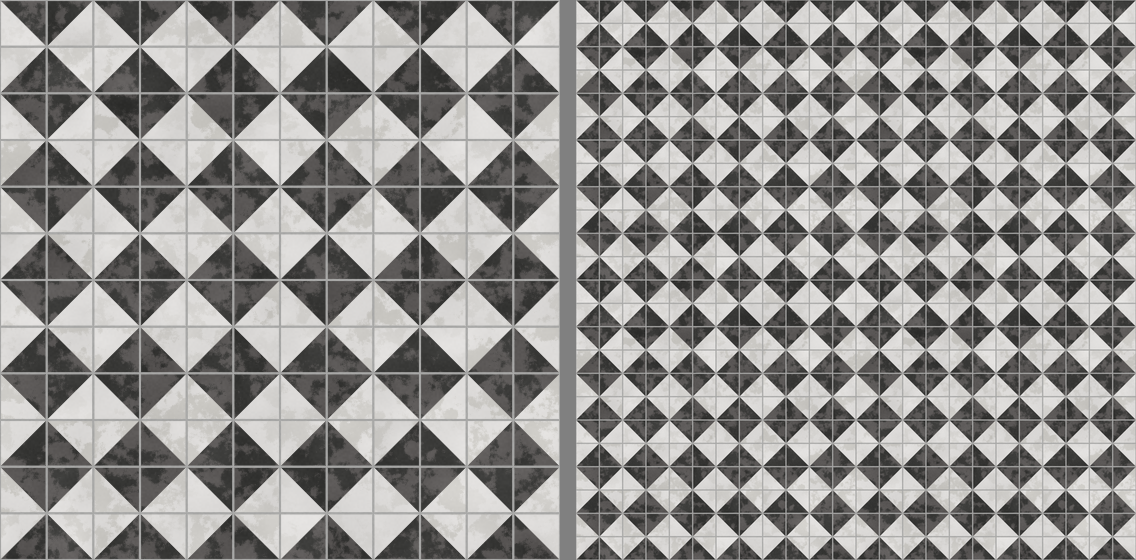
Left: one tile. Right: repeated 2 by 2.
Give the GLSL for this pattern, as a three.js fragment shader.

```glsl
#define TILES 12.0
#define GROUT_HALF 0.024
#define SOFT 0.013
#define PATCH_SCALE 3.2
#define GROUT_COLOR vec3(0.655, 0.655, 0.65)
#define LIGHT_CLEAN vec3(0.862, 0.855, 0.848)
#define LIGHT_WORN vec3(0.765, 0.757, 0.735)
#define DARK_CLEAN vec3(0.215, 0.215, 0.208)
#define DARK_WORN vec3(0.355, 0.343, 0.338)

varying vec2 vUv;

float hash(vec2 p) {
  vec3 q = fract(vec3(p.xyx) * 0.1031);
  q += dot(q, q.yzx + 33.33);
  return fract((q.x + q.y) * q.z);
}

float valueNoise(vec2 p) {
  vec2 i = floor(p);
  vec2 f = fract(p);
  f = f * f * (3.0 - 2.0 * f);
  return mix(mix(hash(i), hash(i + vec2(1.0, 0.0)), f.x),
             mix(hash(i + vec2(0.0, 1.0)), hash(i + 1.0), f.x), f.y);
}

// Rough fractal noise, each octave turned to hide the lattice
float fractalNoise(vec2 p) {
  float sum = 0.0;
  float total = 0.0;
  float amp = 1.0;
  for (int i = 0; i < 5; i++) {
    sum += amp * valueNoise(p);
    total += amp;
    amp *= 0.62;
    p = mat2(1.6, 1.2, -1.2, 1.6) * p + 17.3;
  }
  return sum / total;
}

// Distance to the nearest even number
float evenDistance(float x) {
  return abs(mod(x + 1.0, 2.0) - 1.0);
}

void main() {
  vec2 p = vUv * TILES;
  vec2 cell = mod(floor(p), TILES);
  vec2 local = fract(p);

  // Diamonds two tiles wide, dark where positive
  float diamond = 1.0 - evenDistance(p.x - 1.0) - evenDistance(p.y);
  float dark = smoothstep(-SOFT, SOFT, diamond * 0.7071);

  // Every tile gets its own piece of noise, shade and amount of wear
  vec2 offset = 60.0 * vec2(hash(cell + 3.7), hash(cell + 41.3));
  float shade = hash(cell + 71.9) - 0.5;
  float wear = hash(cell + 97.1) - 0.5;
  float patches = fractalNoise(local * PATCH_SCALE + offset);
  float cloud = valueNoise(local * 1.7 + offset.yx) - 0.5;
  float grain = valueNoise(local * 24.0 + offset) - 0.5;

  // Dark stone: charcoal blotches over faded grey
  float fade = smoothstep(0.40, 0.60, patches + 0.12 * wear + 0.08 * cloud);
  vec3 darkStone = mix(DARK_CLEAN, DARK_WORN, fade);
  darkStone += 0.035 * shade + 0.06 * cloud + 0.025 * grain;

  // Light stone: pale, with faint beige stains on the worn tiles
  float stain = smoothstep(0.46, 0.62, patches + 0.08 * wear);
  vec3 lightStone = mix(LIGHT_CLEAN, LIGHT_WORN, stain * (0.5 + 0.7 * wear));
  lightStone += 0.03 * shade + 0.055 * cloud + 0.012 * grain;

  // Grout lines along the tile edges
  vec2 edge = min(local, 1.0 - local);
  float grout = 1.0 - smoothstep(GROUT_HALF - SOFT, GROUT_HALF + SOFT, min(edge.x, edge.y));

  vec3 color = mix(lightStone, darkStone, dark);
  color = mix(color, GROUT_COLOR + 0.03 * grain, grout);
  gl_FragColor = vec4(color, 1.0);
}
```
